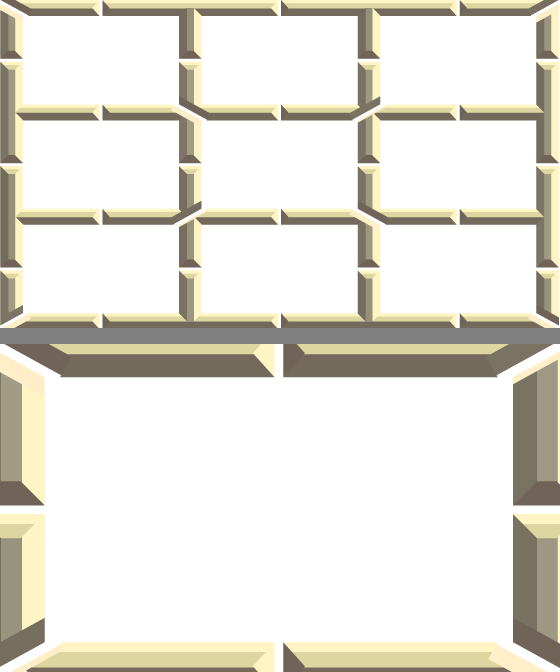
Top: the whole. Bottom: its middle third, enlarged.
Give the GLSL for this pattern, as a Shadertoy shader.

```glsl
const vec3 PAPER = vec3(1.0);
const vec3 CREAM = vec3(1.0, 0.96, 0.77);
const vec3 SAND = vec3(0.87, 0.84, 0.63);
const vec3 STONE = vec3(0.61, 0.59, 0.50);
const vec3 SHADE = vec3(0.47, 0.44, 0.38);
const vec3 UMBER = vec3(0.44, 0.39, 0.34);

// Bevelled bar along x; d is measured from the joint, y points down
vec3 horizontalBar(vec2 d) {
    float end = 120.5 - abs(d.x);
    if (abs(d.y) > 11.0 || end < 0.0) return PAPER;
    if (end < 0.9 * (11.0 - abs(d.y))) return d.x > 0.0 ? CREAM : UMBER;
    if (d.y < -6.5) return CREAM;
    return d.y < 0.5 ? SAND : mix(SHADE, UMBER, 0.5);
}

// Bevelled bar along y, lit from the right
vec3 verticalBar(vec2 d, float wear) {
    float end = 69.6 - abs(d.y);
    if (abs(d.x) > 15.5 || end < 0.0) return PAPER;
    if (end < min(15.5 - abs(d.x), 11.0)) {
        if (d.y > 0.0) return UMBER;
        return end < 4.5 ? CREAM : SAND;
    }
    if (d.x > 5.0) return CREAM;
    return (d.x > -4.5 ? STONE : SHADE) * wear;
}

vec3 lattice(vec2 p) {
    vec2 pitch = vec2(245.0, 143.2);
    vec2 origin = vec2(16.0, 11.0);
    vec2 id = clamp(round((p - origin) / pitch), 0.0, 3.0);
    vec2 d = p - origin - id * pitch;

    bool sideEdge = id.x < 0.5 || id.x > 2.5;
    bool flatEdge = id.y < 0.5 || id.y > 2.5;
    bool corner = sideEdge && flatEdge;
    vec2 outward = d * sign(id - 1.5);

    // Diagonal cut, alternating in direction from joint to joint
    float slope = mod(id.x + id.y, 2.0) < 0.5 ? 1.0 : -1.0;
    vec2 along = normalize(vec2(1.0, 0.55 * slope));
    float across = dot(d, vec2(-along.y, along.x));

    // Mitre: which bar owns this point
    bool isHorizontal = abs(d.x) > 5.0 + abs(d.y);
    if (corner) isHorizontal = (across < 0.0) == (id.y < 0.5);
    else if (flatEdge && outward.y > 0.0) isHorizontal = true;
    else if (sideEdge && outward.x > 0.0) isHorizontal = false;

    float wear = 1.0 + 0.04 * sin(dot(id, vec2(5.3, 8.7)));
    vec3 color = isHorizontal ? horizontalBar(d) : verticalBar(d, wear);

    // Chamfers on both sides of the cut
    bool hasCut = corner || !(sideEdge || flatEdge);
    if (hasCut && color != PAPER && abs(dot(d, along)) < 25.0) {
        float lower = slope > 0.0 || corner ? 10.0 : 5.0;
        if (abs(across) < 2.2) color = PAPER;
        else if (across < 0.0 && across > -12.0) color = slope > 0.0 ? UMBER : SHADE * wear;
        else if (across > 0.0 && across < lower) color = mix(CREAM, vec3(1.0, 0.92, 0.80), 0.6);
    }
    return color;
}

void mainImage(out vec4 fragColor, in vec2 fragCoord) {
    // Average a 4 by 4 grid of samples for smooth edges
    vec3 sum = vec3(0.0);
    for (int i = 0; i < 16; i++) {
        vec2 offset = (vec2(i % 4, i / 4) + 0.5) / 4.0 - 0.5;
        vec2 uv = (fragCoord + offset) / iResolution.xy;
        sum += lattice(vec2(uv.x, 1.0 - uv.y) * vec2(768.0, 450.0));
    }
    fragColor = vec4(sum / 16.0, 1.0);
}
```
